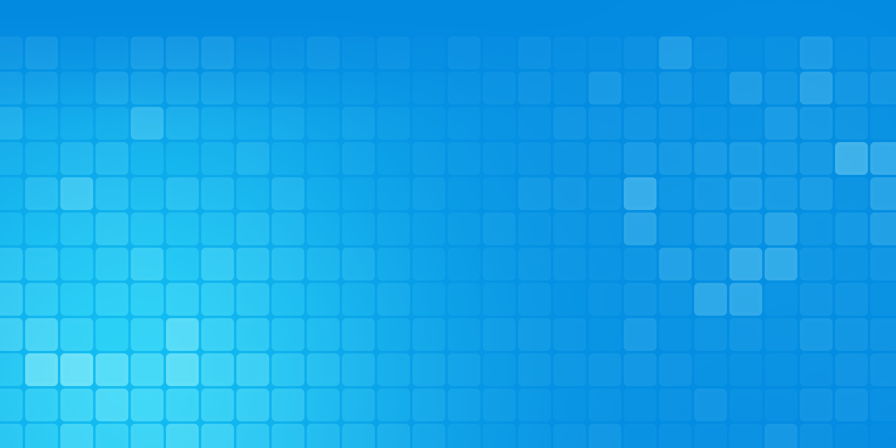
Reproduce this background procedurally as a WebGL 1 fragment shader.

```glsl
precision highp float;
// Blue gradient behind a grid of translucent rounded square tiles, with a plain strip on top.

#define PITCH 0.0786        // tile spacing, in canvas heights
#define GRID_SHIFT 0.0534   // x of the first full column
#define TILE_HALF 0.464     // half tile size, in cells
#define CORNER 0.13         // corner radius, in cells
#define EDGE_SOFT 0.022     // edge blur, in cells
#define BASE_ALPHA 0.035    // faintest tile
#define BRIGHT_ALPHA 0.36   // extra opacity of the brightest tiles
#define GAP_DEPTH 0.24      // how far gaps sink toward the deep blue
#define DEEP_BLUE vec3(0.008, 0.540, 0.882)
#define CYAN vec3(0.090, 0.800, 0.965)
#define TILE_TINT vec3(0.720, 0.970, 0.980)

uniform vec2 u_resolution;

float hash(vec2 p) {
    vec3 q = fract(vec3(p.xyx) * 0.1031);
    q += dot(q, q.yzx + 33.33);
    return fract((q.x + q.y) * q.z);
}

float cornerSlope(vec2 corner, vec2 offset) {
    float angle = 6.2832 * hash(corner + 17.0);
    return dot(vec2(cos(angle), sin(angle)), offset);
}

float gradientNoise(vec2 p) {
    vec2 i = floor(p), f = fract(p);
    vec2 w = f * f * f * (f * (f * 6.0 - 15.0) + 10.0);
    vec2 e = vec2(1.0, 0.0);
    float low = mix(cornerSlope(i, f), cornerSlope(i + e, f - e), w.x);
    float high = mix(cornerSlope(i + e.yx, f - e.yx), cornerSlope(i + 1.0, f - 1.0), w.x);
    return mix(low, high, w.y);
}

// Soft elliptical pool of light
float pool(vec2 p, vec2 center, vec2 radius) {
    vec2 d = (p - center) / radius;
    return exp(-dot(d, d));
}

float roundedBox(vec2 p, float halfSize, float radius) {
    vec2 d = abs(p) - halfSize + radius;
    return length(max(d, 0.0)) + min(max(d.x, d.y), 0.0) - radius;
}

vec3 backdrop(vec2 p) {
    float glow = pool(p, vec2(0.30, 0.16), vec2(0.67, 0.70));
    glow *= 1.0 - smoothstep(0.70, 1.0, p.y);
    float rightGlow = pool(p, vec2(1.75, 0.50), vec2(0.40, 0.42));
    return mix(DEEP_BLUE, CYAN, glow + 0.11 * rightGlow);
}

// Opacity of one tile: clusters of light, patchy noise and a few bright tiles
float tileAlpha(vec2 cell, vec2 center) {
    float left = pool(center, vec2(0.28, 0.32), vec2(0.36, 0.50));
    float right = pool(center, vec2(1.70, 0.60), vec2(0.36, 0.46));
    float lowerLeft = pool(center, vec2(0.28, 0.08), vec2(0.46, 0.30));
    float patches = clamp(0.5 + 1.2 * gradientNoise(cell / 2.6 + 3.7), 0.0, 1.0);
    float chance = hash(cell + 5.0);
    float sparkle = pow(chance, 3.5) * (0.4 + 0.6 * patches);
    return BASE_ALPHA * (0.5 + chance)
        + max(left, right) * (0.11 * patches + BRIGHT_ALPHA * sparkle)
        + lowerLeft * (0.13 + 0.10 * patches);
}

void main() {
    vec2 p = gl_FragCoord.xy / u_resolution.y;
    vec3 color = backdrop(p);

    // Cells count down from the top edge
    vec2 grid = vec2(p.x - GRID_SHIFT, 1.0 - p.y) / PITCH;
    vec2 cell = floor(grid);
    vec2 center = vec2((cell.x + 0.5) * PITCH + GRID_SHIFT, 1.0 - (cell.y + 0.5) * PITCH);

    float blur = max(EDGE_SOFT, 0.7 / (u_resolution.y * PITCH));
    float dist = roundedBox(grid - cell - 0.5, TILE_HALF, CORNER);
    float tile = 1.0 - smoothstep(-blur, blur, dist);
    float tiledArea = step(1.0, cell.y);

    // Gaps are slightly deeper than the backdrop
    color = mix(color, DEEP_BLUE, GAP_DEPTH * (1.0 - tile) * tiledArea);

    // Tile fill, a touch stronger toward its rim
    float rim = 1.0 + 0.12 * smoothstep(-0.16, 0.0, dist);
    color = mix(color, TILE_TINT, tile * tiledArea * rim * tileAlpha(cell, center));

    gl_FragColor = vec4(color, 1.0);
}
```
